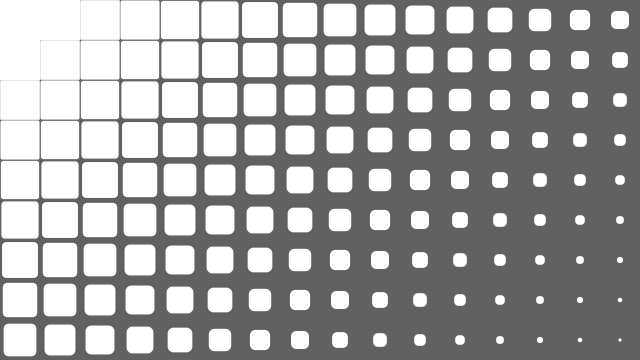
A Shadertoy shader for this pattern:

```glsl
// Halftone grid of white rounded squares shrinking diagonally over grey.

const float ROWS = 9.0;
const vec3 GREY = vec3(0.38);
const vec3 WHITE = vec3(1.0);

// Signed distance to a square with rounded corners.
float roundedSquare(vec2 p, float halfSize, float radius) {
    vec2 q = abs(p) - halfSize + radius;
    return length(max(q, 0.0)) + min(max(q.x, q.y), 0.0) - radius;
}

// Linear falloff from 1 to 0 along the diagonal, in cell steps.
float diagonalFade(float steps, float start, float end) {
    return clamp((end - steps) / (end - start), 0.0, 1.0);
}

// Coverage of one tile, given its local position and fade.
float tileCoverage(vec2 local, float fade, float pixel) {
    float halfSize = 0.5 * smoothstep(0.0, 1.0, fade);
    float radius = halfSize * min(1.0, 1.15 * (1.0 - fade));
    return clamp(0.5 - roundedSquare(local, halfSize, radius) / pixel, 0.0, 1.0);
}

void mainImage(out vec4 fragColor, in vec2 fragCoord) {
    // Square cells, nine to the canvas height
    float pixel = ROWS / iResolution.y;
    vec2 grid = fragCoord * pixel;
    vec2 cell = floor(grid);
    vec2 local = fract(grid) - 0.5;

    // Tile size depends on the number of steps from the top left cell
    float steps = cell.x + ROWS - 1.0 - cell.y;
    float fade = diagonalFade(steps, 0.66, 27.55);

    vec3 color = mix(GREY, WHITE, tileCoverage(local, fade, pixel));
    fragColor = vec4(color, 1.0);
}
```
